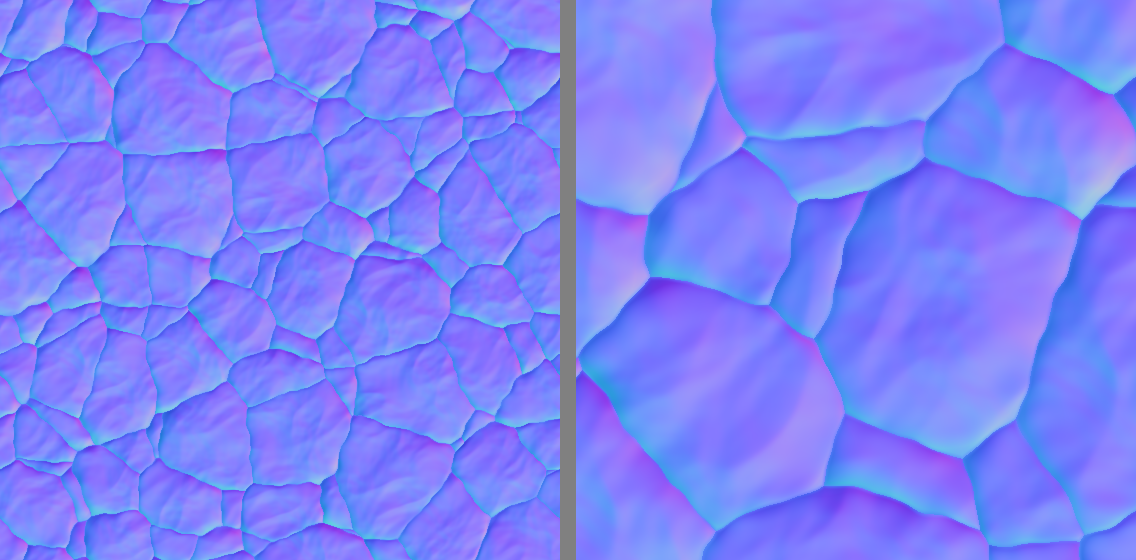
Left: the whole. Right: its middle third, enlarged.
A three.js fragment shader for this texture map:

```glsl
varying vec2 vUv;

const float GRID = 11.0;          // seed cells across the canvas
const float JITTER = 0.88;        // seed scatter inside a cell
const float SIZE_SPREAD = 1.75;   // how far large stones swallow small ones
const float WARP = 0.10;          // waviness of stone outlines, in cells
const float BEVEL_SLOPE = 0.56;   // steepness of stone rims
const float BEVEL_MIN = 0.035;    // rim width range, in cells
const float BEVEL_MAX = 0.115;
const float DOME_SLOPE = 0.05;    // soft rounding of the whole stone
const float DOME_WIDTH = 0.28;
const float GROOVE_WIDTH = 0.075;
const vec2 GROOVE_LEAN = vec2(-0.30, 0.03);
const float STONE_TILT = 0.06;
const float MOTTLE = 0.075;       // slopes of the surface layers
const float CREASE = 0.085;
const float STREAK = 0.05;
const float GRAIN = 0.035;
const float STEP = 0.002;         // distance for surface differences

vec3 hash3(vec2 p) {
  vec3 q = fract(vec3(p.xyx) * vec3(0.1031, 0.1030, 0.0973));
  q += dot(q, q.yxz + 33.33);
  return fract((q.xxy + q.yzz) * q.zyx);
}

vec2 latticeGradient(vec2 cell, vec2 period) {
  float angle = 6.2832 * hash3(mod(cell, period) + period * 1.7).x;
  return vec2(cos(angle), sin(angle));
}

// Gradient noise that repeats after the given period
float noise(vec2 p, vec2 period) {
  vec2 i = floor(p), f = fract(p);
  vec2 u = f * f * f * (f * (f * 6.0 - 15.0) + 10.0);
  vec2 e = vec2(1.0, 0.0);
  float a = dot(latticeGradient(i, period), f);
  float b = dot(latticeGradient(i + e.xy, period), f - e.xy);
  float c = dot(latticeGradient(i + e.yx, period), f - e.yx);
  float d = dot(latticeGradient(i + 1.0, period), f - 1.0);
  return mix(mix(a, b, u.x), mix(c, d, u.x), u.y);
}

float tiledNoise(vec2 uv, float freq) {
  return noise(uv * freq, vec2(freq));
}

// Noise drawn out along the rising diagonal
float diagonalNoise(vec2 uv, vec2 freq) {
  return noise(vec2(uv.x + uv.y, uv.y - uv.x) * freq, freq);
}

// Height of the hewn stone face: mottling, broken creases, streaks, grain
float relief(vec2 uv) {
  float mottle = tiledNoise(uv, 12.0);
  vec2 bent = uv + 0.02 * vec2(mottle, tiledNoise(uv + 0.29, 13.0));
  float ridge = diagonalNoise(bent, vec2(8.0, 13.0));
  float h = MOTTLE * mottle / 12.0;
  h -= CREASE * sqrt(ridge * ridge + 0.003) / 15.0;
  h += STREAK * (0.6 + 1.6 * mottle) * diagonalNoise(bent, vec2(20.0, 36.0)) / 45.0;
  return h + GRAIN * tiledNoise(bent, 60.0) / 60.0;
}

vec3 seedHash(vec2 cell) {
  return hash3(mod(cell, GRID) + 3.0);
}

vec2 seedPoint(vec2 cell, vec3 rnd) {
  return cell + 0.5 + JITTER * (rnd.xy - 0.5);
}

// Squared distance, reduced for large stones
float power(vec2 offset, vec3 rnd) {
  return dot(offset, offset) - SIZE_SPREAD * rnd.z * rnd.z * rnd.z;
}

void main() {
  vec2 uv = vUv;
  vec2 wobble = vec2(tiledNoise(uv, 18.0), tiledNoise(uv + 0.37, 18.0));
  wobble += 0.4 * vec2(tiledNoise(uv, 52.0), tiledNoise(uv + 0.61, 52.0));
  vec2 p = uv * GRID + WARP * wobble;
  vec2 base = floor(p);

  // Find the stone that owns this point
  float best = 1e5;
  vec2 center = vec2(0.0), owner = vec2(0.0);
  for (int y = -2; y <= 2; y++) {
    for (int x = -2; x <= 2; x++) {
      vec2 cell = base + vec2(float(x), float(y));
      vec3 rnd = seedHash(cell);
      vec2 seed = seedPoint(cell, rnd);
      float d = power(p - seed, rnd);
      if (d < best) {
        best = d;
        center = seed;
        owner = cell;
      }
    }
  }

  // Sum the outward slopes towards all neighbouring stones
  float bevelWidth = mix(BEVEL_MIN, BEVEL_MAX,
                         smoothstep(-0.4, 0.5, tiledNoise(uv + 0.19, 10.0)));
  float edge = 1.0;
  vec2 bevel = vec2(0.0), dome = vec2(0.0);
  for (int y = -2; y <= 2; y++) {
    for (int x = -2; x <= 2; x++) {
      vec2 cell = base + vec2(float(x), float(y));
      vec3 rnd = seedHash(cell);
      vec2 seed = seedPoint(cell, rnd);
      vec2 across = seed - center;
      float span = length(across);
      if (span > 0.001) {
        float dist = max(power(p - seed, rnd) - best, 0.0) / (2.0 * span);
        edge = min(edge, dist);
        bevel += across / span * exp(-dist / bevelWidth);
        dome += across / span * exp(-dist / DOME_WIDTH);
      }
    }
  }
  bevel /= max(1.0, length(bevel));
  dome /= max(1.0, length(dome));
  float rough = 0.85 + 0.9 * tiledNoise(uv + 0.43, 34.0);
  vec2 slope = BEVEL_SLOPE * rough * bevel * smoothstep(-0.015, 0.025, edge);
  slope += DOME_SLOPE * dome;

  // Every stone has its own lean and its own part of the surface relief
  vec3 stone = seedHash(owner + 5.0);
  slope += STONE_TILT * (stone.xy - 0.5);
  vec2 face = uv + stone.yz;
  float h = relief(face);
  slope -= vec2(relief(face + vec2(STEP, 0.0)) - h,
                relief(face + vec2(0.0, STEP)) - h) / STEP;

  // Encode with the green axis pointing down
  slope.y = -slope.y;
  slope += GROOVE_LEAN * exp(-edge / GROOVE_WIDTH) + vec2(0.035, 0.01);
  vec3 normal = normalize(vec3(slope, 1.0));
  gl_FragColor = vec4(normal * 0.5 + 0.5, 1.0);
}
```
